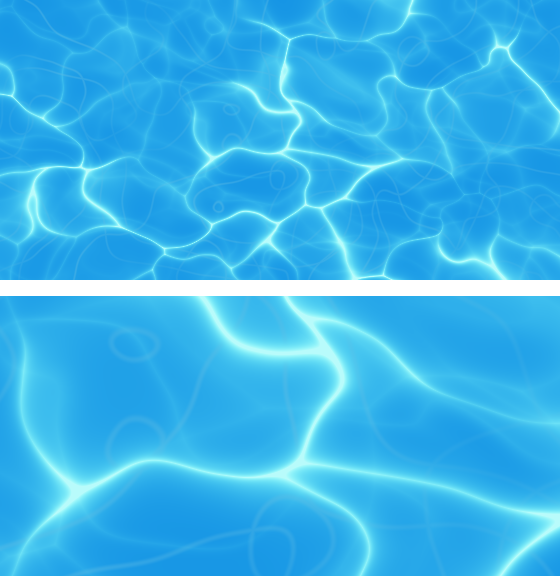
Top, the full canvas; bottom, a detail of the centre.
Reproduce this texture procedurally as a WebGL 1 fragment shader.

```glsl
precision highp float;
// Sunlit pool water: bright caustic filaments over blue, with faint bent tile joints.
// Filaments are soft Voronoi borders in a noise-warped plane; joints are the lines
// of a skewed grid refracted by noise. Total light then drives one colour curve.

uniform vec2 u_resolution;

vec2 hash2(vec2 cell) {
  vec3 h = fract(cell.xyx * vec3(0.1031, 0.1030, 0.0973));
  h += dot(h, h.yzx + 33.33);
  return fract((h.xx + h.yz) * h.zy);
}

float noise(vec2 p) {
  vec2 i = floor(p), f = fract(p);
  f = f * f * f * (f * (f * 6.0 - 15.0) + 10.0);
  return mix(mix(hash2(i).x, hash2(i + vec2(1, 0)).x, f.x),
             mix(hash2(i + vec2(0, 1)).x, hash2(i + vec2(1, 1)).x, f.x), f.y);
}

vec2 warp(vec2 p) {
  return vec2(noise(p + 7.3), noise(p + vec2(41.7, 19.1))) - 0.5;
}

// x: sharp border light, y: wide halo; both add up where borders meet
vec2 caustic(vec2 p) {
  vec2 cell = floor(p), total = vec2(0.0), widths = vec2(0.042, 0.21);
  float nearest = 9.0;
  for (int j = -1; j <= 1; j++) {
    for (int i = -1; i <= 1; i++) {
      vec2 id = cell + vec2(i, j);
      vec2 toSeed = id + 0.1 + 0.8 * hash2(id) - p;
      float d2 = dot(toSeed, toSeed);
      nearest = min(nearest, d2);
      total += exp(-d2 / widths);
    }
  }
  return max(total * exp(nearest / widths) - 1.0, 0.0);
}

// Two tile coordinates seen through the rippled surface
vec2 tiles(vec2 p) {
  vec2 bend = warp(p * 3.1 + 60.0) * 2.6 + warp(p * 7.0 + 90.0) * 0.7;
  return vec2(dot(p, vec2(2.2, 3.0)), dot(p, vec2(3.0, -1.7))) + bend;
}

float joints(vec2 p) {
  float e = 0.003;
  vec2 t = tiles(p);
  vec2 dx = (tiles(p + vec2(e, 0)) - t) / e;
  vec2 dy = (tiles(p + vec2(0, e)) - t) / e;
  vec2 slope = sqrt(dx * dx + dy * dy) + 0.6;
  vec2 away = abs(fract(t) - 0.5) / slope;
  vec2 line = 1.0 - smoothstep(0.0, 0.0045 + 0.4 / u_resolution.y, away);
  return max(line.x, line.y);
}

void main() {
  vec2 p = gl_FragCoord.xy / u_resolution.y;

  // Main net: wide cells, tilted down to the right
  vec2 q = vec2(p.x * 3.4 - p.y * 0.7, p.y * 4.3 + p.x * 0.9) + 11.0;
  q += warp(q * 1.1) * 0.75 + warp(q * 2.4 + 30.0) * 0.24;
  vec2 net = caustic(q);
  float strength = mix(0.15, 1.4, smoothstep(0.22, 0.8, noise(q * 0.95 + 52.0)));
  float focus = mix(0.35, 1.1, smoothstep(0.2, 0.7, noise(q * 1.3 + 83.0)));

  // Second, out-of-focus net and drifting veils
  vec2 r = vec2(p.x * 4.0 + p.y * 2.2, p.y * 4.6 - p.x * 1.3) + 70.0;
  r += warp(r * 0.9) * 0.9;
  float blurred = caustic(r).y * noise(r * 0.8 + 15.0);
  float ridge = 1.0 - abs(2.0 * noise(q * vec2(1.1, 2.3) + warp(r) * 1.5) - 1.0);
  float veil = pow(ridge, 4.0) * noise(r * 1.2 + 25.0);

  float light = -0.02 + 0.025 * noise(p * 5.0 + 33.0);
  light += strength * (0.32 * focus * net.x + 0.125 * net.y);
  light += 0.075 * blurred + 0.07 * veil;
  light = min(light, 0.62);

  // Deep blue through cyan to near white
  vec3 color = vec3(0.10, 0.60, 0.90) + light * vec3(1.0, 1.15, 0.27)
             - light * light * vec3(0.0, 0.85, 0.22);

  // Pale, slightly grey joints, hidden where the light is strong
  float visible = mix(0.08, 0.42, noise(p * 4.0 + 47.0)) * (1.0 - smoothstep(0.1, 0.35, light));
  color = mix(color, vec3(0.38, 0.74, 0.89), joints(p) * visible);

  gl_FragColor = vec4(color, 1.0);
}
```
